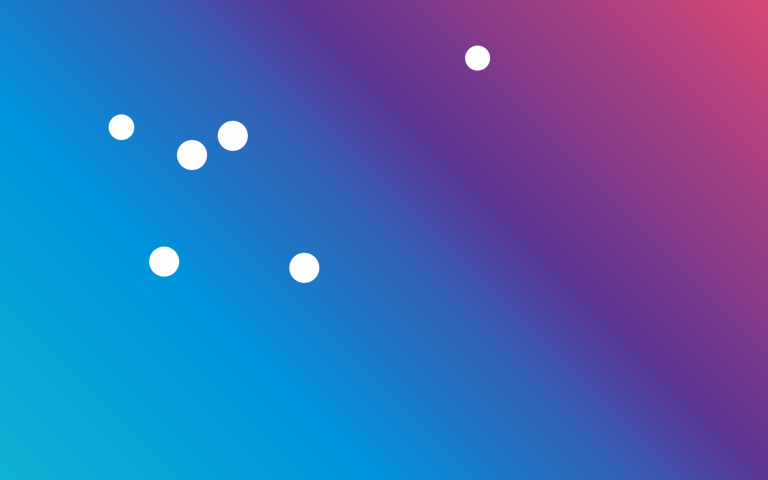
Write a Shadertoy shader that draws this background.

```glsl
// Diagonal colour ramp from lower left (0) to upper right (1)
vec3 diagonalRamp(float t) {
    vec3 cyan = vec3(0.055, 0.698, 0.824);
    vec3 azure = vec3(0.0, 0.580, 0.867);
    vec3 indigo = vec3(0.207, 0.370, 0.706);
    vec3 purple = vec3(0.361, 0.208, 0.576);
    vec3 rose = vec3(0.847, 0.282, 0.463);

    vec3 color = mix(cyan, azure, clamp(t / 0.3, 0.0, 1.0));
    color = mix(color, indigo, clamp((t - 0.3) / 0.21, 0.0, 1.0));
    color = mix(color, purple, clamp((t - 0.51) / 0.11, 0.0, 1.0));
    return mix(color, rose, clamp((t - 0.62) / 0.38, 0.0, 1.0));
}

// Soft-edged disc coverage
float disc(vec2 p, vec2 center, float radius, float blur) {
    float dist = length(p - center) - radius;
    return 1.0 - smoothstep(-blur, blur, dist);
}

void mainImage(out vec4 fragColor, in vec2 fragCoord) {
    // Canvas height is one unit
    vec2 p = fragCoord / iResolution.y;
    float aspect = iResolution.x / iResolution.y;
    float blur = 0.75 / iResolution.y;

    vec3 color = diagonalRamp((p.x + p.y) / (aspect + 1.0));

    // White dots: centre and radius
    vec3 dots[6] = vec3[6](
        vec3(0.253, 0.735, 0.0267),
        vec3(0.400, 0.677, 0.0313),
        vec3(0.485, 0.717, 0.0313),
        vec3(0.342, 0.455, 0.0313),
        vec3(0.634, 0.442, 0.0313),
        vec3(0.995, 0.879, 0.0260)
    );
    for (int i = 0; i < 6; i++) {
        float coverage = disc(p, dots[i].xy, dots[i].z, blur);
        color = mix(color, vec3(1.0), coverage);
    }

    fragColor = vec4(color, 1.0);
}
```
